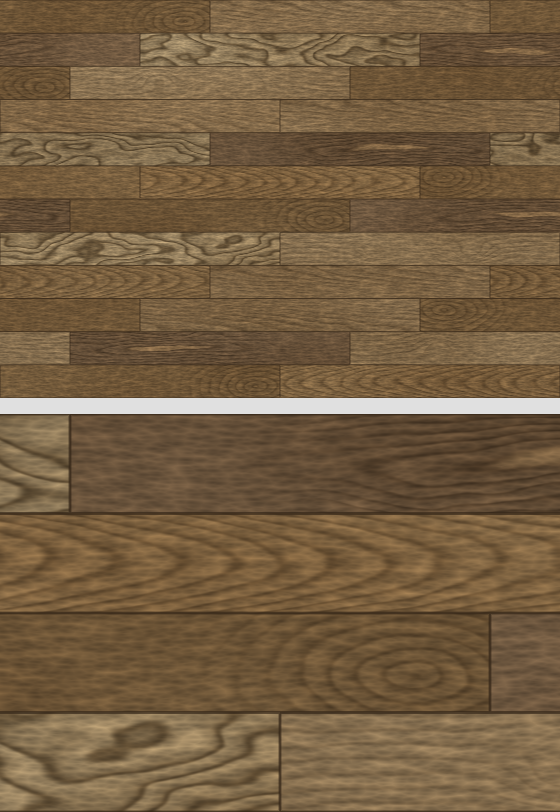
Top: the whole. Bottom: its middle third, enlarged.
Give the GLSL for this texture, as a WebGL 2 fragment shader.

```glsl
#version 300 es
precision highp float;

uniform vec2 u_resolution;
out vec4 fragColor;

// Base colour of each kind of board, and the strength of its rings
const vec4 BOARD_TONE[6] = vec4[6](
    vec4(0.61, 0.52, 0.38, 0.85), vec4(0.44, 0.345, 0.245, 0.55),
    vec4(0.57, 0.47, 0.335, 0.32), vec4(0.47, 0.365, 0.235, 0.42),
    vec4(0.54, 0.425, 0.28, 0.48), vec4(0.55, 0.445, 0.31, 0.4));

// Kind of each board, two per row from the top; 6 is added if turned around
const int LAYOUT[24] = int[24](
    11, 3, 0, 7, 2, 3, 5, 11, 1, 6, 4, 9,
    3, 1, 6, 8, 11, 4, 5, 9, 7, 2, 3, 10);

const float BOARD_LENGTH = 8.44; // in board heights

vec2 hash2(vec2 p) {
    vec3 q = fract(p.xyx * vec3(0.1031, 0.103, 0.0973));
    q += dot(q, q.yzx + 33.33);
    return fract((q.xx + q.yz) * q.zy);
}

float waves(vec2 p) {
    float sum = 0.0, amp = 0.5;
    for (int i = 0; i < 4; i++) {
        sum += amp * sin(p.x + 1.3 * sin(p.y));
        p = mat2(1.5, 1.1, -1.1, 1.5) * p + 2.7;
        amp *= 0.5;
    }
    return sum;
}

// Distance to the nearest scattered point
float cellular(vec2 p) {
    vec2 cell = floor(p);
    float nearest = 2.0;
    for (int y = -1; y <= 1; y++)
        for (int x = -1; x <= 1; x++) {
            vec2 c = cell + vec2(x, y);
            nearest = min(nearest, length(c + hash2(c) - p));
        }
    return nearest;
}

// Ring height in x, ring visibility in y, pale heartwood in z
vec3 figure(int kind, vec2 q, float seed) {
    float warp = waves(q * vec2(1.1, 2.6) + seed);
    if (kind == 0) // bold islands
        return vec3(2.6 * waves(q * vec2(0.85, 2.3) + seed) + 1.6 * q.y, 1.0, 0.0);
    if (kind == 1) { // long pale heart
        float d = length(vec2((q.x - 5.5) * 0.15, (q.y - 0.5) * 2.0 + 0.25 * warp));
        return vec3(6.0 * d + 0.4 * warp, smoothstep(1.0, 4.0, q.x), 1.0 - smoothstep(0.13, 0.21, d));
    }
    if (kind == 2) { // knots between straight rings
        float h = 6.0 * q.y + 0.7 * warp;
        for (float i = 0.0; i < 3.0; i++) {
            vec2 e = (q - vec2(2.7 + 1.4 * i, 0.35 + 0.3 * mod(i, 2.0))) * vec2(1.7, 3.0);
            h += 3.0 * exp(-dot(e, e));
        }
        return vec3(h, 0.7 + 0.3 * sin(q.x), 0.0);
    }
    if (kind == 3) // burl at one end
        return vec3(7.0 * length((q - vec2(7.7, 0.65)) * vec2(0.5, 1.1)) + 0.6 * warp,
                    0.15 + 0.85 * smoothstep(5.0, 7.2, q.x), 0.0);
    if (kind == 4) // nested arches
        return vec3(1.7 * q.x + 12.0 * pow(q.y - 0.48, 2.0) + 0.5 * warp, 1.0, 0.0);
    // arches cut off by one edge
    return vec3(0.75 * q.x + 7.5 * pow(q.y - 1.05, 2.0) + 0.6 * warp,
                0.45 + 0.55 * smoothstep(0.1, 0.7, q.y), 0.0);
}

void main() {
    vec2 uv = gl_FragCoord.xy / u_resolution;

    // Twelve rows, two boards each, stepping back a quarter board per row
    float down = (1.0 - uv.y) * 12.0;
    float row = floor(down);
    float along = uv.x * 2.0 - (3.0 - mod(row, 4.0)) * 0.25;
    float column = mod(floor(along), 2.0);
    vec2 q = vec2(fract(along) * BOARD_LENGTH, fract(down));
    vec2 border = min(q, vec2(BOARD_LENGTH, 1.0) - q);

    int code = LAYOUT[int(row * 2.0 + column)];
    int kind = code % 6;
    if (code >= 6) q = vec2(BOARD_LENGTH, 1.0) - q;
    vec2 chance = hash2(vec2(row + 3.0, column + 7.0));
    float seed = chance.x * 40.0;

    // Board tone with slow drift along its length
    vec4 tone = BOARD_TONE[kind];
    float drift = waves(q * vec2(0.45, 0.8) + seed);
    vec3 color = tone.rgb * (0.96 + 0.08 * chance.y);
    color *= 1.0 + drift * vec3(0.07, 0.09, 0.12);

    // Growth rings
    vec3 fig = figure(kind, q, seed);
    color = mix(color, vec3(0.59, 0.465, 0.315), 0.85 * fig.z);
    float phase = 6.2832 * fig.x;
    float ring = pow(0.5 + 0.5 * sin(phase + 0.7 * sin(phase)), 2.0);
    color *= mix(vec3(1.0), vec3(0.55, 0.51, 0.45), ring * tone.w * fig.y * (1.0 - 0.7 * fig.z));

    // Fibres and pores drawn out along the board
    vec2 fibre = vec2(q.x, q.y + 0.03 * sin(q.x * 1.3 + seed)) + seed;
    color *= 0.84 + 0.3 * cellular(fibre * vec2(2.2, 13.0));
    color *= 0.88 + 0.22 * cellular(fibre * vec2(7.0, 25.0));

    // Dark joints
    float pixel = 12.0 / u_resolution.y;
    float joint = clamp((0.014 - min(border.x, border.y)) / pixel + 0.5, 0.0, 1.0);
    color = mix(color, vec3(0.2, 0.145, 0.09), 0.75 * joint);

    fragColor = vec4(color, 1.0);
}
```
